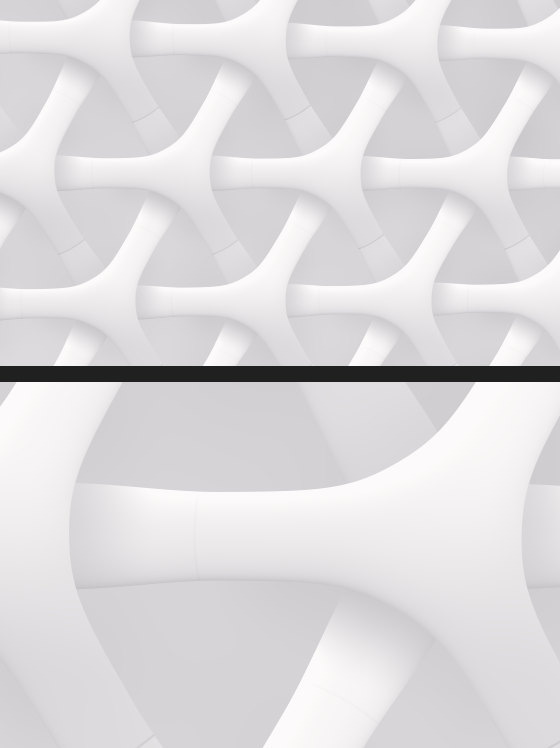
Top: the whole. Bottom: its middle third, enlarged.
This pattern is drawn by a Shadertoy shader. Its source:

```glsl
// Interwoven lattice of smooth white three-armed struts over soft grey gaps

float hash(vec2 p) {
    return fract(sin(dot(p, vec2(127.1, 311.7))) * 43758.5453);
}

float noise(vec2 p) {
    vec2 i = floor(p), f = fract(p);
    f = f * f * (3.0 - 2.0 * f);
    return mix(mix(hash(i), hash(i + vec2(1, 0)), f.x),
               mix(hash(i + vec2(0, 1)), hash(i + vec2(1, 1)), f.x), f.y);
}

// Signed distance to three smoothly blended arms; also gives the outward normal
float tripod(vec2 q, out vec2 normal) {
    float total = 0.0;
    normal = vec2(0.0);
    for (int i = 0; i < 3; i++) {
        float angle = radians(60.0 + 120.0 * float(i));
        vec2 dir = vec2(cos(angle), sin(angle));
        float along = clamp(dot(q, dir), 0.0, 0.36);
        vec2 away = q - dir * along;
        float dist = length(away);
        float radius = 0.04 + 0.008 * smoothstep(0.2, 0.34, along);
        float weight = exp((radius - dist) / 0.027);
        normal += weight * away / max(dist, 1e-4);
        total += weight;
    }
    normal /= max(total, 1e-9);
    return -0.027 * log(max(total, 1e-9));
}

// Brightness of the strut surface, lit from the upper left
float strutLight(vec2 q, float d, vec2 normal, vec2 id, float px) {
    float rim = 1.0 - clamp(-d / 0.045, 0.0, 1.0);
    float light = mix(0.5, 0.93, smoothstep(-0.14, 0.09, q.y));
    light += 0.22 * rim * rim * dot(normal, vec2(-0.35, 0.94));
    light -= 0.3 * pow(rim, 12.0) * max(-normal.y, 0.0);

    // Joint seam across each arm, clearest on the lower one
    float r = length(q);
    float joint = r - 0.222 - 0.02 * hash(id);
    float lower = smoothstep(0.05, -0.1, -q.y) ;
    lower = 1.0 - smoothstep(-0.1, -0.03, q.y);
    float seam = 1.0 - smoothstep(0.0, max(0.002, 1.2 * px), abs(joint));
    light -= seam * mix(0.06, 0.3, lower) * mix(0.4, 1.0, hash(id + 7.0));
    light += 0.05 * lower * smoothstep(-px, px, joint);
    return light;
}

void mainImage(out vec4 fragColor, in vec2 fragCoord) {
    vec2 p = (fragCoord - 0.5 * iResolution.xy) / iResolution.y;
    float px = 1.0 / iResolution.y;

    // Slight perspective: the lattice shrinks toward the lower right
    vec2 world = p / (1.0 - 0.035 * p.x + 0.055 * p.y) - vec2(0.1445, 0.026);

    float bodyCover = 0.0, bodyLight = 0.0;
    float tailCover = 0.0, tailLight = 0.0;
    float shadow = 0.0;
    float nearRow = round(world.y / 0.354);

    for (int j = -1; j <= 1; j++) {
        float row = nearRow + float(j);
        float nearColumn = round((world.x - 0.206 * row) / 0.412);
        for (int i = -1; i <= 1; i++) {
            vec2 id = vec2(nearColumn + float(i), row);
            vec2 q = world - vec2(0.412 * id.x + 0.206 * row, 0.354 * row);
            vec2 normal;
            float d = tripod(q, normal);
            float r = length(q);
            float cover = clamp(0.5 - d / px, 0.0, 1.0);
            float light = strutLight(q, d, normal, id, px);

            // Arm tails lie below the neighbouring bodies
            if (r < 0.23) {
                if (cover > bodyCover) { bodyCover = cover; bodyLight = light; }
            } else if (cover > tailCover) {
                tailCover = cover;
                tailLight = light;
            }

            // Contact shadow, deepest beneath the lower edges
            float reach = 1.0 - smoothstep(-0.01, 0.075, d);
            float fade = 1.0 - smoothstep(0.14, 0.23, r);
            shadow = max(shadow, reach * fade * (0.48 - 0.36 * normal.y));
        }
    }

    // Layers from back to front
    float gap = 0.32 + 0.14 * noise(world * 6.0) - 0.07 * p.x - 0.05 * p.y;
    float value = gap * (1.0 - 0.3 * shadow);
    value = mix(value, tailLight * (1.0 - shadow), tailCover);
    value = mix(value, bodyLight, bodyCover);
    value += 0.04 * (noise(world * 9.0 + 20.0) - 0.5);
    value += 0.05 * p.x * max(bodyCover, tailCover);

    vec3 color = mix(vec3(0.74, 0.73, 0.75), vec3(0.99, 0.98, 0.98), clamp(value, 0.0, 1.0));
    fragColor = vec4(color, 1.0);
}
```
